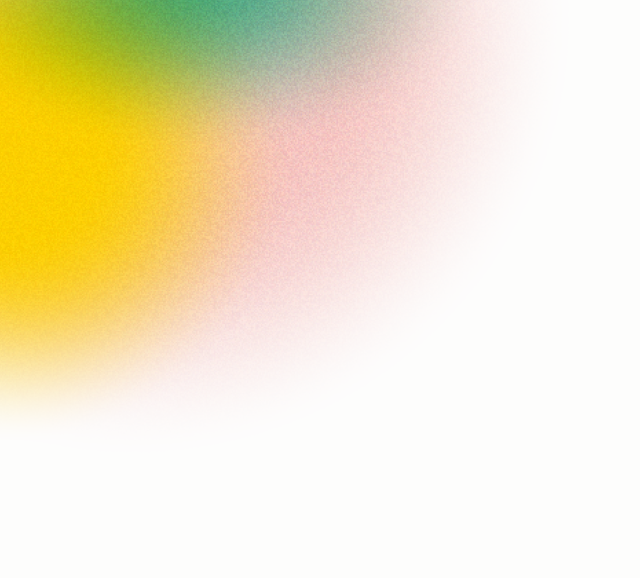
A WebGL 1 fragment shader for this background:

```glsl
precision highp float;

uniform vec2 u_resolution;

#define PAPER vec3(0.992, 0.991, 0.989)
#define PINK vec3(0.96, 0.765, 0.75)
#define YELLOW vec3(0.985, 0.81, 0.0)
#define MINT vec3(0.29, 0.66, 0.52)
#define LEAF vec3(0.32, 0.64, 0.06)
#define PINK_CENTER vec2(0.231, 0.971)
#define YELLOW_CENTER vec2(0.0, 0.747)
#define GREEN_CENTER vec2(0.343, 1.043)
#define GREEN_STRETCH vec2(1.0, 1.6)
#define GRAIN_SCALE 420.0
#define GRAIN_AMOUNT 0.10

// Sine-free hash giving one value per colour channel
vec3 hash3(vec2 cell) {
  vec3 p = fract(cell.xyx * vec3(0.1031, 0.1030, 0.0973));
  p += dot(p, p.yxz + 33.33);
  return fract((p.xxy + p.yzz) * p.zyx);
}

// Smooth value noise centred on zero
vec3 grain(vec2 p) {
  vec2 cell = floor(p);
  vec2 f = fract(p);
  f = f * f * (3.0 - 2.0 * f);
  vec3 low = mix(hash3(cell), hash3(cell + vec2(1.0, 0.0)), f.x);
  vec3 high = mix(hash3(cell + vec2(0.0, 1.0)), hash3(cell + 1.0), f.x);
  return mix(low, high, f.y) - 0.5;
}

// Coverage of a soft disc: solid inside inner, gone beyond outer
float glow(vec2 offset, float inner, float outer) {
  return 1.0 - smoothstep(inner, outer, length(offset));
}

void main() {
  vec2 uv = gl_FragCoord.xy / u_resolution.y;

  // Soft colour fields
  float pink = glow(uv - PINK_CENTER, 0.342, 0.768);
  float yellow = glow(uv - YELLOW_CENTER, 0.155, 0.52);
  float green = glow((uv - GREEN_CENTER) * GREEN_STRETCH, 0.022, 0.505);

  // Layered blend, with the green warming where it meets yellow
  vec3 color = mix(PAPER, PINK, pink);
  color = mix(color, YELLOW, yellow);
  color = mix(color, mix(MINT, LEAF, yellow), green);

  // Grain fades out with the colour; mostly shared, slightly tinted
  float ink = max(pink, max(yellow, green));
  vec3 speckle = grain(uv * GRAIN_SCALE);
  speckle = mix(speckle, vec3(speckle.g), 0.5);
  color += speckle * GRAIN_AMOUNT * ink * (1.0 - 0.4 * yellow);

  gl_FragColor = vec4(clamp(color, 0.0, 1.0), 1.0);
}
```
